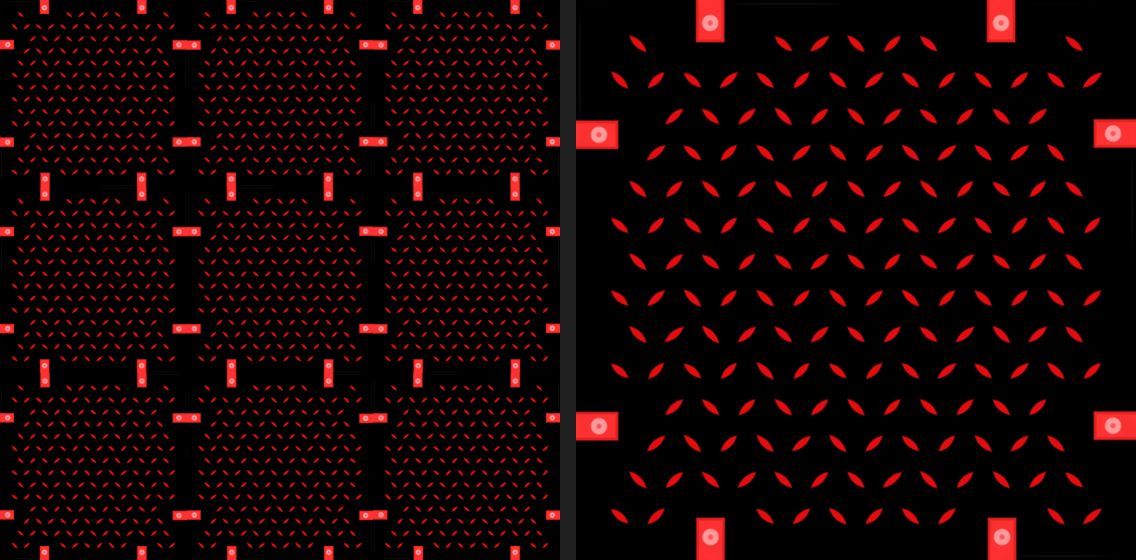
Left, the full canvas; right, a detail of the centre.
Give the GLSL for this pattern, as a WebGL 2 fragment shader.

```glsl
#version 300 es
precision highp float;
// Black tread-plate panels, 3 by 3, with staggered rows of red lens-shaped studs
// and bolted red clips bridging the joints. Each panel is folded into quadrants
// for the clips; studs come from a staggered grid that leaves room around them.
uniform vec2 u_resolution;
out vec4 fragColor;

const float PANELS = 3.0;
const float STUD_STEP = 0.0649;

float hash(vec2 cell) {
  vec3 h = fract(vec3(cell.xyx) * vec3(0.1031, 0.103, 0.0973));
  h += dot(h, h.yzx + 33.33);
  return fract((h.x + h.y) * h.z);
}

float gradientDot(vec2 cell, vec2 offset, float period) {
  float angle = 6.2832 * hash(mod(cell, period) + 7.0);
  return dot(vec2(cos(angle), sin(angle)), offset);
}

// Gradient noise that wraps after a whole number of cells
float wrappedNoise(vec2 p, float period) {
  vec2 i = floor(p), f = p - i;
  vec2 w = f * f * f * (f * (f * 6.0 - 15.0) + 10.0);
  vec2 e = vec2(1.0, 0.0);
  float low = mix(gradientDot(i, f, period), gradientDot(i + e, f - e, period), w.x);
  float high = mix(gradientDot(i + e.yx, f - e.yx, period),
                   gradientDot(i + 1.0, f - 1.0, period), w.x);
  return mix(low, high, w.y);
}

float boxDistance(vec2 p, vec2 halfSize) {
  vec2 d = abs(p) - halfSize;
  return length(max(d, 0.0)) + min(max(d.x, d.y), 0.0);
}

// x: distance to the nearest clip, y: distance to its bolt centre
vec2 clipDistances(vec2 p, vec2 panel) {
  vec2 folded = min(p, 1.0 - p);
  vec2 id = panel * 2.0 + step(0.5, p);
  vec2 nearest = vec2(1.0);
  for (int side = 0; side < 2; side++) {
    vec2 q = side == 0 ? folded : folded.yx;
    float slip = 0.004 * (hash(id + 19.0 * float(side)) - 0.5);
    q.x -= 0.24 + slip;
    nearest = min(nearest, vec2(boxDistance(q, vec2(0.0255, 0.0755)),
                                length(q - vec2(0.0, 0.041))));
  }
  return nearest;
}

// Distance to the stud in the grid cell holding p
float studDistance(vec2 p, vec2 panel) {
  float row = round((p.y - 0.5) / STUD_STEP + 6.5);
  float inset = mod(row, 2.0) < 0.5 ? 0.5 : 0.0;
  float column = round((p.x - 0.5) / STUD_STEP + 6.5 - inset);
  if (row < 0.0 || row > 13.0 || column < 0.0 || column > 13.0 - 2.0 * inset) return 1.0;
  vec2 centre = 0.5 + STUD_STEP * (vec2(column + inset, row) - 6.5);
  if (clipDistances(centre, panel).x < 0.052) return 1.0;

  float variation = hash(panel * 17.0 + vec2(column, row)) - 0.5;
  float angle = (mod(column, 2.0) < 0.5 ? 0.74 : -0.74) + 0.12 * variation;
  vec2 axis = vec2(cos(angle), sin(angle));
  vec2 q = p - centre;
  float along = dot(q, axis), across = abs(dot(q, vec2(-axis.y, axis.x)));
  // Overlap of two equal circles
  float halfLength = 0.0205 + 0.002 * variation, halfWidth = 0.0062;
  float radius = (halfLength * halfLength + halfWidth * halfWidth) / (2.0 * halfWidth);
  return length(vec2(along, across + radius - halfWidth)) - radius;
}

float coverage(float distanceToEdge, float softness) {
  return smoothstep(softness, -softness, distanceToEdge);
}

void main() {
  vec2 uv = gl_FragCoord.xy / u_resolution;
  uv.y = 1.0 - uv.y;
  vec2 scaled = uv * PANELS;
  vec2 panel = floor(scaled), p = fract(scaled);
  float soft = max(0.75 * PANELS / min(u_resolution.x, u_resolution.y), 0.002);

  // Faint, broken glints along the joints
  vec2 edge = min(p, 1.0 - p);
  float joint = coverage(abs(min(edge.x, edge.y) - 0.007) - 0.001, soft);
  float worn = smoothstep(0.0, 0.3, wrappedNoise(scaled * 4.0, 4.0 * PANELS));
  vec3 color = vec3(0.07) * joint * worn;

  // Studs
  color = mix(color, vec3(0.89, 0.05, 0.06), coverage(studDistance(p, panel), soft));

  // Clips, with a darker rim and a pale ring for each bolt
  vec2 clip = clipDistances(p, panel);
  float mottle = wrappedNoise(scaled * 24.0, 24.0 * PANELS);
  vec3 clipColor = mix(vec3(0.9, 0.12, 0.12), vec3(1.0, 0.19, 0.19),
                       coverage(clip.x + 0.005, soft));
  clipColor *= 1.0 + 0.05 * mottle;
  clipColor = mix(clipColor, vec3(1.0, 0.6, 0.6), coverage(clip.y - 0.0145, soft));
  clipColor = mix(clipColor, vec3(0.95, 0.35, 0.35), coverage(clip.y - 0.0045, soft));
  color = mix(color, clipColor, coverage(clip.x, soft));

  fragColor = vec4(color, 1.0);
}
```
